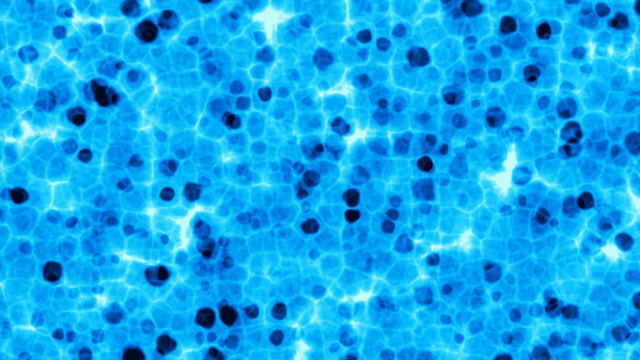
Write a WebGL 2 fragment shader that draws this texture.

```glsl
#version 300 es
precision highp float;

uniform vec2 u_resolution;
out vec4 fragColor;

vec3 hash3(vec2 p) {
    vec3 q = fract(p.xyx * vec3(0.1031, 0.1030, 0.0973));
    q += dot(q, q.yxz + 33.33);
    return fract((q.xxy + q.yzz) * q.zyx);
}

float cornerSlope(vec2 corner, vec2 offset) {
    float angle = 6.2832 * hash3(corner + 71.0).x;
    return dot(vec2(cos(angle), sin(angle)), offset);
}

float gradientNoise(vec2 p) {
    vec2 i = floor(p), f = p - i;
    vec2 u = f * f * f * (f * (f * 6.0 - 15.0) + 10.0);
    vec2 e = vec2(1.0, 0.0);
    float low = mix(cornerSlope(i, f), cornerSlope(i + e.xy, f - e.xy), u.x);
    float high = mix(cornerSlope(i + e.yx, f - e.yx), cornerSlope(i + e.xx, f - e.xx), u.x);
    return mix(low, high, u.y);
}

// x: summed disc darkness, y: nearest distance, z: gap to second nearest
vec3 cellLayer(vec2 p) {
    vec2 home = floor(p);
    float dark = 0.0, nearest = 9.0, second = 9.0;
    for (int y = -1; y <= 1; y++) {
        for (int x = -1; x <= 1; x++) {
            vec2 cell = home + vec2(x, y);
            vec3 h = hash3(cell);
            float d = length(cell + 0.1 + 0.8 * h.xy - p);
            float radius = mix(0.36, 0.6, hash3(cell + 19.0).x);
            dark += pow(h.z, 4.0) * (1.0 - smoothstep(radius * 0.6, radius, d));
            second = min(second, max(nearest, d));
            nearest = min(nearest, d);
        }
    }
    return vec3(dark, nearest, second - nearest);
}

// Deep navy through azure to pale cyan
vec3 blueRamp(float tone) {
    const vec3 colours[8] = vec3[8](
        vec3(0.0, 0.04, 0.15), vec3(0.01, 0.20, 0.47),
        vec3(0.01, 0.38, 0.79), vec3(0.01, 0.54, 0.91),
        vec3(0.01, 0.65, 0.96), vec3(0.04, 0.75, 0.98),
        vec3(0.21, 0.84, 0.98), vec3(0.76, 0.98, 0.97));
    const float stops[8] = float[8](-3.3, -2.3, -1.3, -0.6, 0.0, 0.6, 1.4, 2.8);
    vec3 colour = colours[0];
    for (int i = 1; i < 8; i++) {
        float blend = clamp((tone - stops[i - 1]) / (stops[i] - stops[i - 1]), 0.0, 1.0);
        colour = mix(colour, colours[i], blend);
    }
    return colour;
}

void main() {
    vec2 p = gl_FragCoord.xy / u_resolution.y;

    // Uneven cell outlines
    vec2 warped = p + 0.008 * vec2(gradientNoise(p * 28.0), gradientNoise(p * 28.0 + 40.0));
    vec3 broad = cellLayer(warped * 9.0 + 5.3);
    vec3 medium = cellLayer(warped * 15.0 + 31.7);
    vec3 small = cellLayer(warped * 23.0 + 87.1);

    // Drifting light and fine grain
    float drift = gradientNoise(p * 4.0 + 3.0);
    float tone = 0.25 + 1.3 * drift + 0.9 * gradientNoise(p * 9.0 + 17.0);
    tone += 0.45 * gradientNoise(p * 55.0) + 0.3 * gradientNoise(p * 110.0);

    // Overlapping dark discs
    tone -= 1.2 * broad.x + 3.0 * medium.x + 1.5 * small.x;

    // Thin pale seams between cells
    tone += 0.5 * exp(-60.0 * medium.z * medium.z);
    tone += 0.35 * exp(-40.0 * small.z * small.z);

    // Bright branching junctions in the open gaps
    float gap = smoothstep(0.45, 0.85, broad.y) * exp(-9.0 * broad.z * broad.z);
    tone += 2.4 * gap * smoothstep(-0.3, 0.3, drift);
    tone += 0.9 * smoothstep(0.5, 0.85, medium.y);

    fragColor = vec4(blueRamp(tone), 1.0);
}
```
